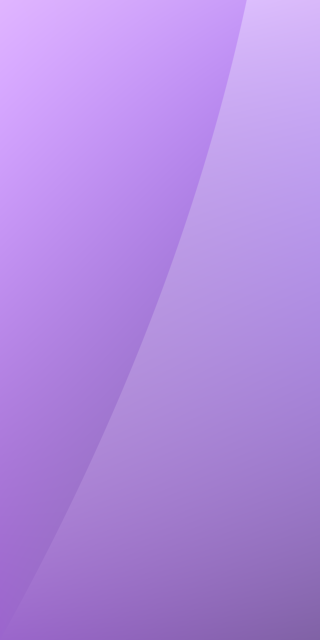
Write a WebGL 1 fragment shader that draws this background.

```glsl
precision highp float;
// A violet backdrop split by one curved fold, with a paler sheet on the right.
// Each side blends two vertical colour ramps, one at the fold and one at the
// outer margin; both sides meet in the same purple at the lower left.

uniform vec2 u_resolution;

// Fold position: x = FOLD_SLOPE * y + FOLD_BEND * y * y
const float FOLD_SLOPE = 1.113;
const float FOLD_BEND = -0.342;
const float EDGE_SOFTNESS = 0.8; // half width of the edge, in pixels

// Ramp colours at heights 0, 1/3, 2/3 and 1
const vec3 MARGIN_0 = vec3(0.608, 0.392, 0.804);
const vec3 MARGIN_1 = vec3(0.682, 0.486, 0.867);
const vec3 MARGIN_2 = vec3(0.784, 0.592, 0.965);
const vec3 MARGIN_3 = vec3(0.878, 0.710, 1.000);

const vec3 SHADE_0 = vec3(0.608, 0.396, 0.804);
const vec3 SHADE_1 = vec3(0.627, 0.463, 0.812);
const vec3 SHADE_2 = vec3(0.682, 0.502, 0.894);
const vec3 SHADE_3 = vec3(0.784, 0.608, 0.973);

const vec3 SHEET_0 = vec3(0.608, 0.400, 0.800);
const vec3 SHEET_1 = vec3(0.686, 0.541, 0.847);
const vec3 SHEET_2 = vec3(0.745, 0.616, 0.910);
const vec3 SHEET_3 = vec3(0.863, 0.745, 0.992);

const vec3 OUTER_0 = vec3(0.502, 0.384, 0.647);
const vec3 OUTER_1 = vec3(0.635, 0.498, 0.824);
const vec3 OUTER_2 = vec3(0.725, 0.596, 0.922);
const vec3 OUTER_3 = vec3(0.851, 0.725, 0.980);

// Smooth cubic through four evenly spaced colours
vec3 ramp(vec3 c0, vec3 c1, vec3 c2, vec3 c3, float height) {
  float u = 3.0 * height;
  float a = u - 1.0;
  float b = u - 2.0;
  float c = u - 3.0;
  return (c3 * u * a * b - c0 * a * b * c) / 6.0
       + (c1 * u * b * c - c2 * u * a * c) / 2.0;
}

void main() {
  vec2 uv = gl_FragCoord.xy / u_resolution;
  float fold = uv.y * (FOLD_SLOPE + FOLD_BEND * uv.y);

  // Left surface darkens towards the fold
  float leftBlend = clamp(uv.x / max(fold, 0.001), 0.0, 1.0);
  vec3 left = mix(ramp(MARGIN_0, MARGIN_1, MARGIN_2, MARGIN_3, uv.y),
                  ramp(SHADE_0, SHADE_1, SHADE_2, SHADE_3, uv.y), leftBlend);

  // Right sheet is lit along the fold and dims towards the lower corner
  float rightBlend = clamp((uv.x - fold) / (1.0 - fold), 0.0, 1.0);
  vec3 right = mix(ramp(SHEET_0, SHEET_1, SHEET_2, SHEET_3, uv.y),
                   ramp(OUTER_0, OUTER_1, OUTER_2, OUTER_3, uv.y), rightBlend);

  // Antialiased fold
  float softness = EDGE_SOFTNESS / u_resolution.x;
  float onSheet = smoothstep(-softness, softness, uv.x - fold);
  gl_FragColor = vec4(mix(left, right, onSheet), 1.0);
}
```
